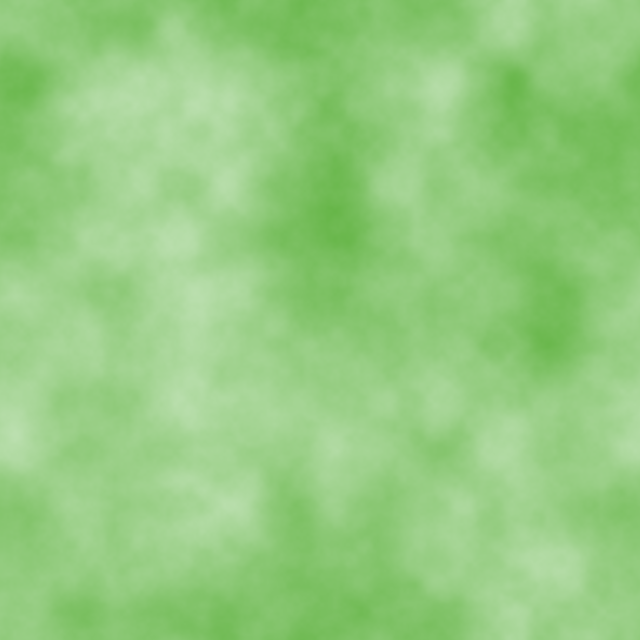
Write a Shadertoy shader that draws this texture.

```glsl
// Soft mottled green clouds: tiling fractal value noise between two greens.

const vec3 DEEP_GREEN = vec3(0.345, 0.685, 0.215);
const vec3 PALE_GREEN = vec3(0.815, 0.915, 0.785);
const int BASE_CELLS = 6;      // cells across the canvas in the coarsest layer
const int OCTAVES = 6;
const float GAIN = 0.5;        // strength of each finer layer
const float CONTRAST = 1.0;
const uint SEED = 17u;

// Integer hash of a lattice point, from 0 to 1
float hash(ivec2 cell, uint layer) {
    uint h = uint(cell.x) * 1597u + uint(cell.y) * 51749u + (layer + SEED) * 7919u;
    h = (h ^ (h >> 16)) * 0x7feb352du;
    h = (h ^ (h >> 15)) * 0x846ca68bu;
    h ^= h >> 16;
    return float(h >> 8) / 16777216.0;
}

// Smooth value noise whose lattice wraps after the given number of cells
float wrappedNoise(vec2 uv, int cells, uint layer) {
    vec2 p = fract(uv) * float(cells);
    vec2 f = fract(p);
    vec2 blend = f * f * f * (f * (f * 6.0 - 15.0) + 10.0);
    ivec2 a = ivec2(floor(p)) % cells;
    ivec2 b = (a + 1) % cells;
    float bottom = mix(hash(a, layer), hash(ivec2(b.x, a.y), layer), blend.x);
    float top = mix(hash(ivec2(a.x, b.y), layer), hash(b, layer), blend.x);
    return mix(bottom, top, blend.y);
}

// Sum of octaves, each shifted so that the lattices do not line up
float clouds(vec2 uv) {
    float sum = 0.0;
    float total = 0.0;
    float amplitude = 1.0;
    int cells = BASE_CELLS;
    for (int i = 0; i < OCTAVES; i++) {
        vec2 shift = vec2(0.137, 0.291) * float(i);
        sum += amplitude * wrappedNoise(uv + shift, cells, uint(i));
        total += amplitude;
        amplitude *= GAIN;
        cells *= 2;
    }
    return sum / total;
}

void mainImage(out vec4 fragColor, in vec2 fragCoord) {
    vec2 uv = fragCoord / iResolution.xy;
    float tone = 0.5 + CONTRAST * (clouds(uv) - 0.5);
    fragColor = vec4(mix(DEEP_GREEN, PALE_GREEN, clamp(tone, 0.0, 1.0)), 1.0);
}
```
